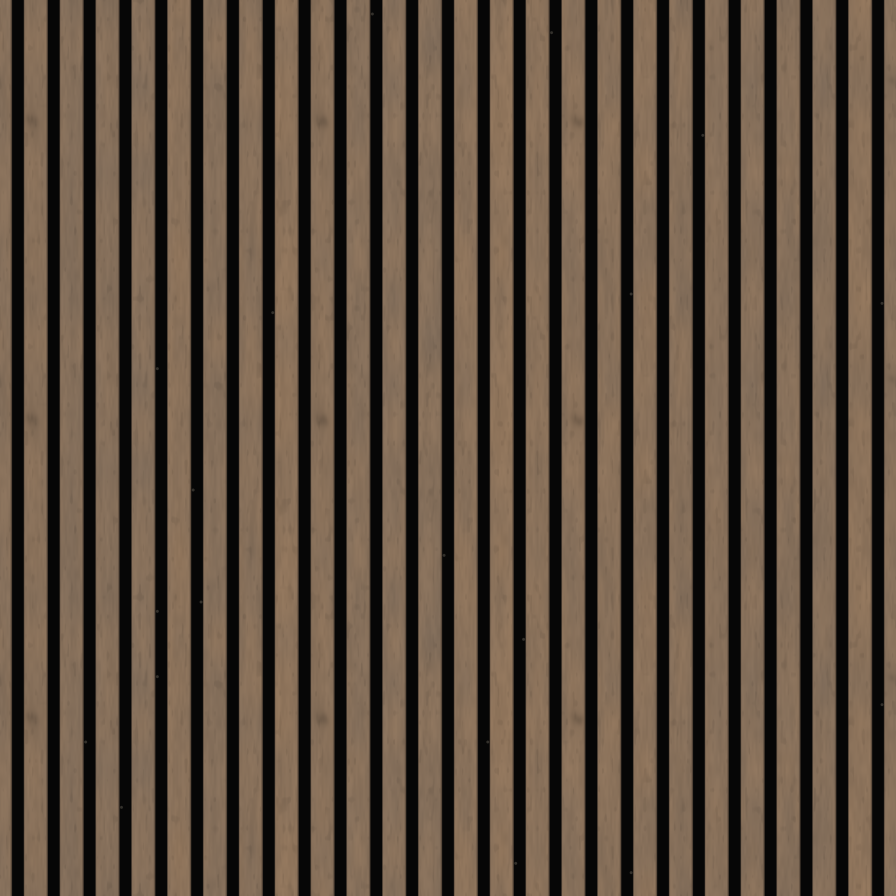
Reproduce this texture procedurally as a three.js fragment shader.

```glsl
varying vec2 vUv;

const float SLATS = 25.0;
const float BOARDS = 3.0;         // grain repeats up the canvas
const float HALF_WIDTH = 0.335;   // slat half width, in slat pitches
const float SOFT = 0.022;         // edge smoothing, in slat pitches

const vec3 WOOD = vec3(0.535, 0.442, 0.355);
const vec3 WOOD_EDGE = vec3(0.32, 0.26, 0.21);
const vec3 GROOVE = vec3(0.022, 0.023, 0.023);
const vec3 DUST = vec3(0.20, 0.19, 0.17);

float hash(vec2 p) {
  vec3 q = fract(vec3(p.xyx) * 0.1031);
  q += dot(q, q.yzx + 33.33);
  return fract((q.x + q.y) * q.z);
}

// Value noise that wraps vertically after rows cells
float noise(vec2 p, float rows, float seed) {
  vec2 cell = floor(p);
  vec2 f = fract(p);
  f = f * f * (3.0 - 2.0 * f);
  float y0 = mod(cell.y, rows);
  float y1 = mod(cell.y + 1.0, rows);
  float x = cell.x + seed;
  float low = mix(hash(vec2(x, y0)), hash(vec2(x + 1.0, y0)), f.x);
  float high = mix(hash(vec2(x, y1)), hash(vec2(x + 1.0, y1)), f.x);
  return mix(low, high, f.y);
}

// Noise on one board: x in slat pitches, y from 0 to 1 along the board
float grain(vec2 board, vec2 cells, float seed) {
  return noise(board * cells + vec2(20.0, 0.0), cells.y, seed);
}

// Dark core with a faint stretched halo; size is in slat pitches
float knot(vec2 board, vec2 center, float size) {
  vec2 d = board - center;
  d.y = (d.y - round(d.y)) * SLATS / BOARDS;
  d.x += 0.25 * d.y;
  float core = exp(-dot(d, d) / (size * size));
  float halo = exp(-dot(d * vec2(0.6, 0.3), d * vec2(0.6, 0.3)) / (size * size));
  return core + 0.35 * halo;
}

float knots(vec2 board, float slat) {
  float total = 0.0;
  for (int i = 0; i < 3; i++) {
    float k = float(i);
    float host = floor(1.5 + 7.5 * k);
    vec2 center = vec2(0.12 * (k - 1.0), 0.594);
    total += (1.0 - step(0.5, abs(slat - host))) * knot(board, center, 0.17);
  }
  // Weaker knot on the slat that crosses the side edges
  total += (1.0 - step(0.5, slat)) * 0.5 * knot(board, vec2(-0.1, 0.73), 0.14);
  return total;
}

vec3 woodColor(vec2 board, float slat) {
  float seed = 61.0 * slat + 7.0;
  float blotch = grain(board, vec2(2.5, 7.0), seed) - 0.5;
  float streak = grain(board, vec2(9.0, 5.0), seed + 113.0) - 0.5;
  float fibre = grain(board, vec2(19.0, 26.0), seed + 229.0) - 0.5;
  float fleck = smoothstep(0.72, 0.95, grain(board, vec2(11.0, 31.0), seed + 347.0));
  float tone = hash(vec2(slat, 5.0)) - 0.5;

  float light = 1.0 + 0.035 * tone + 0.06 * blotch + 0.05 * streak + 0.06 * fibre;
  light -= 0.06 * fleck;
  light -= knots(board, slat) * (0.13 + 0.16 * fibre);
  vec3 tint = vec3(0.012, 0.0, -0.012) * (blotch + tone);
  return WOOD * light + tint;
}

// Sparse dust along the groove sides
float dust(vec2 p, float slat) {
  float rows = 96.0;
  float row = floor(p.y * rows);
  float chance = hash(vec2(slat + 17.0, row + 41.0));
  float side = hash(vec2(slat + 71.0, row + 13.0)) < 0.5 ? -1.0 : 1.0;
  vec2 d = vec2(p.x - side * 0.39, (fract(p.y * rows) - 0.5) * SLATS / rows);
  return step(0.991, chance) * (1.0 - smoothstep(0.02, 0.06, length(d)));
}

void main() {
  // Slat index wraps so the first slat spans both side edges
  float x = vUv.x * SLATS + 0.5;
  float slat = mod(floor(x), SLATS);
  float across = fract(x) - 0.5;

  // Wood with shaded sides, a little wider on the right
  vec3 wood = woodColor(vec2(across, vUv.y * BOARDS), slat);
  float rightShade = smoothstep(HALF_WIDTH - 0.065, HALF_WIDTH - 0.005, across);
  float leftShade = smoothstep(HALF_WIDTH - 0.04, HALF_WIDTH, -across);
  wood = mix(wood, WOOD_EDGE, max(0.85 * rightShade, 0.6 * leftShade));

  // Groove
  vec3 groove = mix(GROOVE, DUST, dust(vec2(across, vUv.y), slat));
  float cover = 1.0 - smoothstep(-SOFT, SOFT, abs(across) - HALF_WIDTH);
  gl_FragColor = vec4(mix(groove, wood, cover), 1.0);
}
```
